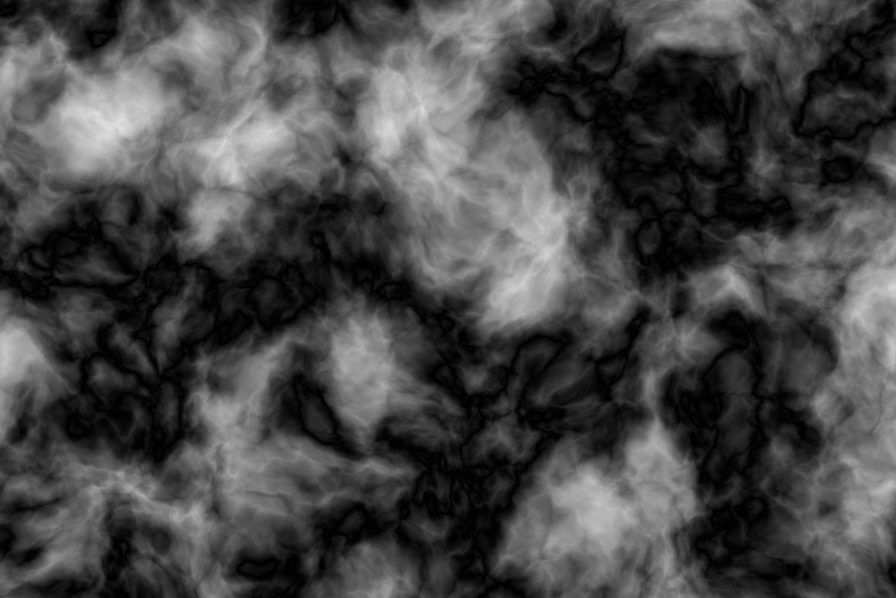
Write a WebGL 2 fragment shader that draws this texture.

```glsl
#version 300 es
precision highp float;
precision highp int;
// Smoky grey clouds laced with thin bright and dark filaments.
// Warped fractal gradient noise is summed with sharply folded layers, whose
// creases form the filaments; a last fold around zero opens the black veins.

uniform vec2 u_resolution;
out vec4 fragColor;

// Integer hash of a lattice cell, giving a unit gradient direction.
vec2 cellGradient(ivec2 cell, uint seed) {
    uvec2 c = uvec2(cell);
    uint h = c.x * 1597u + c.y * 51749u + seed * 7919u;
    h = h * 747796405u + 289133u;
    h = ((h >> ((h >> 28u) + 4u)) ^ h) * 277803u;
    h = (h ^ (h >> 15u)) * 739391u;
    h ^= h >> 13u;
    float angle = float(h & 65535u) / 65536.0 * 6.28319;
    return vec2(cos(angle), sin(angle));
}

float gradientNoise(vec2 p, uint seed) {
    ivec2 cell = ivec2(floor(p));
    vec2 f = fract(p);
    vec2 w = f * f * f * (f * (f * 6.0 - 15.0) + 10.0);
    float a = dot(cellGradient(cell, seed), f);
    float b = dot(cellGradient(cell + ivec2(1, 0), seed), f - vec2(1, 0));
    float c = dot(cellGradient(cell + ivec2(0, 1), seed), f - vec2(0, 1));
    float d = dot(cellGradient(cell + ivec2(1, 1), seed), f - vec2(1, 1));
    return mix(mix(a, b, w.x), mix(c, d, w.x), w.y);
}

// Octave sum, scaled to a spread of about one; each octave is turned.
float cloud(vec2 p, uint seed, float gain) {
    mat2 turn = mat2(0.8, 0.6, -0.6, 0.8) * 2.03;
    float sum = 0.0;
    float amplitude = 4.0;
    for (uint i = 0u; i < 6u; i++) {
        sum += amplitude * gradientNoise(p, seed + i);
        p = turn * p + vec2(3.7, 9.2);
        amplitude *= gain;
    }
    return sum;
}

void main() {
    vec2 p = gl_FragCoord.xy / u_resolution.y;

    // Gentle warp that curls the filaments
    p += 0.016 * vec2(cloud(p * 3.1, 200u, 0.45), cloud(p * 3.1, 220u, 0.45));

    // Broad light and dark masses
    float density = 0.8 * cloud(p * 2.7 + 5.3, 11u, 0.5);

    // Folded layers: bright creases and dark creases in turn
    float strength = 0.9;
    float scale = 2.8;
    float side = 1.0;
    for (uint k = 0u; k < 5u; k++) {
        float n = cloud(p * scale + 1.9 * float(k), 40u + 20u * k, 0.47);
        float fold = pow(n * n + 0.0025, 0.3);
        density += side * strength * (0.8 - fold);
        side = -side;
        strength *= 0.86;
        scale *= 1.4;
    }

    // Final fold leaves black veins where the density crosses zero
    float level = 0.288 + 0.21 * density;
    float grey = sqrt(level * level + 0.0002) - 0.01;
    grey -= 0.2 * max(grey - 0.55, 0.0);
    fragColor = vec4(vec3(clamp(grey, 0.0, 1.0)), 1.0);
}
```
